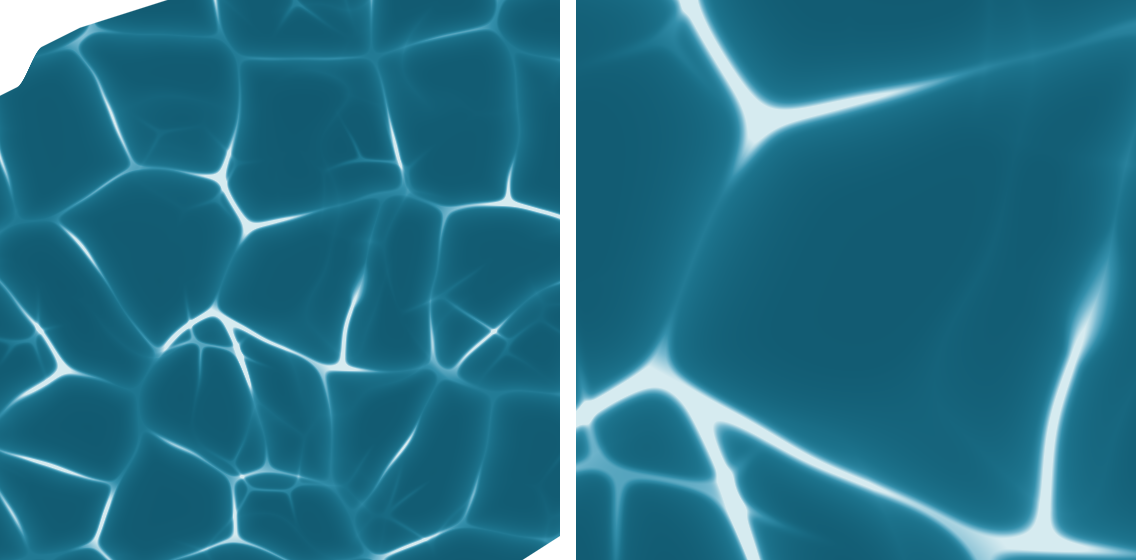
Left: the whole. Right: its middle third, enlarged.
Reproduce this texture procedurally as a three.js fragment shader.

```glsl
varying vec2 vUv;

const float LARGE_CELLS = 4.7;    // cells across the canvas
const float SMALL_CELLS = 8.2;
const float BEND = 0.055;         // broad curvature of the filaments
const float RIPPLE = 0.011;       // fine wobble of the filaments
const float JUNCTION_SHARPNESS = 30.0;
const float AMBIENT = 0.11;
const float GLOW = 0.33;
const float GLOW_REACH = 0.10;
const float VEIL = 0.13;
const float EDGE_SOFTNESS = 0.0015;

const vec3 DEEP = vec3(0.06, 0.32, 0.41);
const vec3 WATER = vec3(0.07, 0.36, 0.45);
const vec3 SHALLOW = vec3(0.11, 0.45, 0.55);
const vec3 BRIGHT = vec3(0.20, 0.56, 0.67);
const vec3 PALE = vec3(0.46, 0.72, 0.81);
const vec3 GLINT = vec3(0.84, 0.92, 0.94);
const vec3 BLANK = vec3(1.0);

vec2 hash2(vec2 p) {
  vec2 q = vec2(dot(p, vec2(127.1, 311.7)), dot(p, vec2(269.5, 183.3)));
  return fract(sin(q) * 43758.5);
}

float corner(vec2 cell, vec2 offset, vec2 f) {
  return dot(hash2(cell + offset) * 2.0 - 1.0, f - offset);
}

float gradientNoise(vec2 p) {
  vec2 i = floor(p);
  vec2 f = fract(p);
  vec2 u = f * f * f * (f * (f * 6.0 - 15.0) + 10.0);
  float low = mix(corner(i, vec2(0.0), f), corner(i, vec2(1.0, 0.0), f), u.x);
  float high = mix(corner(i, vec2(0.0, 1.0), f), corner(i, vec2(1.0), f), u.x);
  return mix(low, high, u.y);
}

vec2 noise2(vec2 p) {
  return vec2(gradientNoise(p), gradientNoise(p + vec2(31.4, 17.8)));
}

// Distance to the cell borders, blended so that junctions swell
float borderDistance(vec2 p) {
  vec2 i = floor(p);
  vec2 f = fract(p);
  vec2 nearCell = vec2(0.0);
  vec2 nearest = vec2(0.0);
  float best = 8.0;
  for (int y = -1; y <= 1; y++) {
    for (int x = -1; x <= 1; x++) {
      vec2 cell = vec2(float(x), float(y));
      vec2 r = cell + hash2(i + cell) - f;
      if (dot(r, r) < best) {
        best = dot(r, r);
        nearest = r;
        nearCell = cell;
      }
    }
  }
  float sum = 0.0;
  for (int y = -2; y <= 2; y++) {
    for (int x = -2; x <= 2; x++) {
      vec2 cell = nearCell + vec2(float(x), float(y));
      vec2 r = cell + hash2(i + cell) - f;
      vec2 gap = r - nearest;
      if (dot(gap, gap) > 0.0001) {
        float d = dot(0.5 * (r + nearest), normalize(gap));
        sum += exp(-JUNCTION_SHARPNESS * d);
      }
    }
  }
  return max(-log(sum + 0.000001) / JUNCTION_SHARPNESS, 0.0);
}

// Bright thread with a soft halo; focus sets its strength and width
float filament(float d, float focus, float width) {
  float thread = exp(-pow(d / width, 2.0));
  return focus * (0.62 * thread + 0.13 * exp(-d / (2.5 * width)));
}

vec3 waterColor(float light) {
  vec3 c = mix(DEEP, WATER, smoothstep(0.0, 0.15, light));
  c = mix(c, SHALLOW, clamp((light - 0.15) / 0.25, 0.0, 1.0));
  c = mix(c, BRIGHT, clamp((light - 0.40) / 0.20, 0.0, 1.0));
  c = mix(c, PALE, clamp((light - 0.60) / 0.20, 0.0, 1.0));
  return mix(c, GLINT, clamp((light - 0.80) / 0.20, 0.0, 1.0));
}

// Blank areas beyond the torn upper left and the cut lower right
float blankMask(vec2 uv) {
  float torn = 0.829 + 0.5 * uv.x + 0.05 * smoothstep(0.03, 0.075, uv.x);
  float upper = uv.y - min(torn, 0.905 + 0.318 * uv.x);
  float lower = 0.64 * (uv.x - 0.933) - uv.y;
  return smoothstep(-EDGE_SOFTNESS, EDGE_SOFTNESS, max(upper, lower));
}

void main() {
  vec2 p = vUv + BEND * noise2(vUv * 3.2) + RIPPLE * noise2(vUv * 11.0 + 5.0);

  // Large net, with occasional swollen patches of light
  float large = borderDistance(p * LARGE_CELLS + 3.0);
  float focus = smoothstep(-0.22, 0.38, gradientNoise(vUv * 6.0 + 9.0));
  float swell = smoothstep(0.36, 0.55, gradientNoise(vUv * 7.0 + 22.0));
  float light = AMBIENT + GLOW * exp(-large / GLOW_REACH);
  light += filament(large, focus, 0.013 + 0.012 * focus + 0.04 * swell);

  // Small net, gathered in clusters
  float small = borderDistance(p * SMALL_CELLS + 40.0);
  float cluster = smoothstep(0.0, 0.4, gradientNoise(vUv * 3.5 + 14.0));
  light += cluster * (0.16 * exp(-small / 0.09) + filament(small, 0.65 * focus, 0.03));

  // Faint folded veils and uneven depth
  float fold = abs(gradientNoise(p * 5.0 + 60.0));
  light += VEIL * exp(-fold / 0.07) * smoothstep(-0.2, 0.4, gradientNoise(vUv * 4.0));
  light += 0.09 * gradientNoise(vUv * 2.6 + 70.0);

  gl_FragColor = vec4(mix(waterColor(light), BLANK, blankMask(vUv)), 1.0);
}
```
